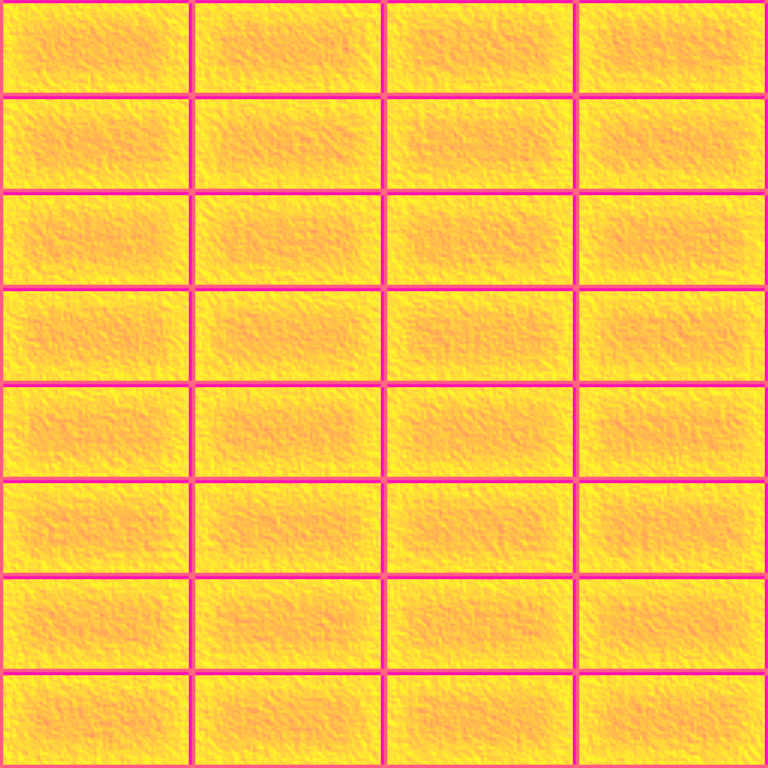
Reproduce this pattern procedurally as a three.js fragment shader.

```glsl
// Glossy yellow stucco tiles, 4 across and 8 up, set in bevelled pink joints.
varying vec2 vUv;

float hash(vec2 p) {
  return fract(sin(dot(p, vec2(127.1, 311.7))) * 43758.5453);
}

// Value noise that wraps after a whole number of cells
float wrappedNoise(vec2 uv, float period) {
  vec2 p = uv * period;
  vec2 cell = floor(p);
  vec2 f = fract(p);
  f = f * f * (3.0 - 2.0 * f);
  vec2 lo = mod(cell, period);
  vec2 hi = mod(cell + 1.0, period);
  return mix(mix(hash(lo), hash(vec2(hi.x, lo.y)), f.x),
             mix(hash(vec2(lo.x, hi.y)), hash(hi), f.x), f.y);
}

float stuccoHeight(vec2 uv) {
  return 0.6 * wrappedNoise(uv, 128.0) + 0.4 * wrappedNoise(uv + 0.37, 256.0);
}

// Grain lit from the lower left
float stuccoRelief(vec2 uv) {
  vec2 towardShade = vec2(0.0014);
  return stuccoHeight(uv + towardShade) - stuccoHeight(uv - towardShade);
}

// One ramp from magenta through orange to yellow
vec3 ramp(float shade) {
  return mix(vec3(1.0, 0.0, 0.74), vec3(1.0, 1.0, 0.14), clamp(shade, 0.0, 0.97));
}

void main() {
  // Signed offset from the nearest vertical and horizontal joint
  vec2 grid = vec2(4.0, 8.0);
  vec2 offset = (fract(vUv * grid + 0.5) - 0.5) / grid;
  vec2 joint = 1.0 - smoothstep(0.0034, 0.0052, abs(offset));

  // Tile face: bright rim, deeper orange middle
  vec2 inset = smoothstep(vec2(0.002), vec2(0.056, 0.052), abs(offset));
  float tile = mix(0.895, 0.745, inset.x * inset.y) + 0.32 * stuccoRelief(vUv);

  // Joint bevel: dark left and lower slopes, flat where joints cross
  vec2 dark = (1.0 - smoothstep(-0.0012, 0.0008, offset)) * (1.0 - joint.yx);
  float groove = 0.35 - 0.28 * max(dark.x * joint.x, dark.y * joint.y)
               + 0.06 * joint.x * joint.y;

  gl_FragColor = vec4(ramp(mix(tile, groove, max(joint.x, joint.y))), 1.0);
}
```
